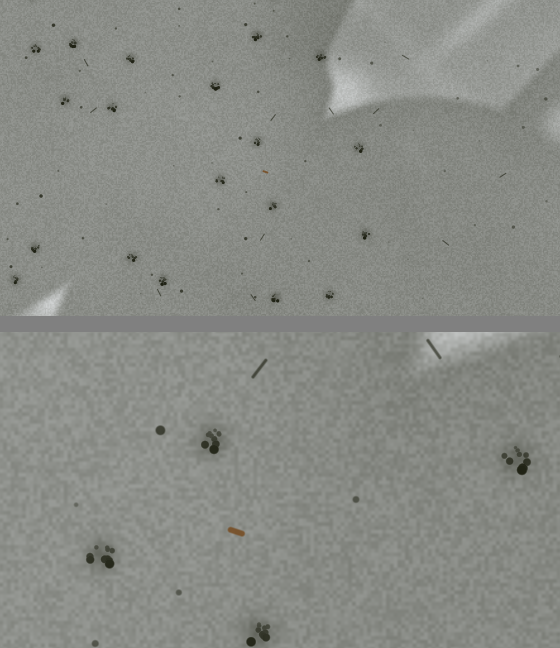
Top, the full canvas; bottom, a detail of the centre.
This texture is drawn by a Shadertoy shader. Its source:

```glsl
// A grey, softly lit sheet with bright creases and scattered dark specks.
// Creases are smooth edge distances with glints; clumps, dots and fibres come
// from jittered cells; layered sines and fine noise give the surface grain.

const float SHEET_TONE   = 0.533;
const float INK_TONE     = 0.10;
const float GRAIN_AMOUNT = 0.085;
const float GRAIN_SCALE  = 250.0;
const float CLUMP_CELL   = 0.155;
const float CLUMP_RADIUS = 0.013;
const float DOT_CELL     = 0.105;
const float FIBRE_CELL   = 0.19;
const vec3  FLECK_COLOR  = vec3(0.46, 0.29, 0.12);
const vec2  FLECK_POS    = vec2(0.84, 0.456);

vec2 hash2(vec2 p) {
    vec3 q = fract(p.xyx * vec3(0.1031, 0.1030, 0.0973));
    q += dot(q, q.yzx + 33.33);
    return fract((q.xx + q.yz) * q.zy);
}

float valueNoise(vec2 p) {
    vec2 i = floor(p), f = fract(p);
    f = f * f * (3.0 - 2.0 * f);
    float low  = mix(hash2(i).x, hash2(i + vec2(1, 0)).x, f.x);
    float high = mix(hash2(i + vec2(0, 1)).x, hash2(i + vec2(1, 1)).x, f.x);
    return mix(low, high, f.y);
}

// Gaussian glow of given centre and spread
float glow(vec2 p, vec2 centre, vec2 spread) {
    vec2 q = (p - centre) / spread;
    return exp(-dot(q, q));
}

float disc(float dist, float radius, float soft) {
    return 1.0 - smoothstep(radius - soft, radius + soft, dist);
}

float segment(vec2 p, vec2 halfAxis) {
    float t = clamp(dot(p, halfAxis) / dot(halfAxis, halfAxis), -1.0, 1.0);
    return length(p - halfAxis * t);
}

float mottle(vec2 p) {
    float sum = 0.0, amp = 0.5;
    for (int i = 0; i < 4; i++) {
        sum += amp * sin(p.x * 5.0 + 1.7 * sin(p.y * 4.0 + float(i))) * sin(p.y * 6.0 + p.x * 2.0);
        p = mat2(1.2, 1.4, -1.4, 1.2) * p + 2.3;
        amp *= 0.6;
    }
    return sum;
}

// Large crease, upper right: positive inside
float creaseDistance(vec2 p) {
    float bump   = 0.021 * exp(-pow((p.y - 0.722) / 0.05, 2.0));
    float left   = p.x - 1.025 - bump - 0.49 * max(p.y - 0.826, 0.0);
    float bottom = p.y - 0.685 + 0.7 * pow(p.x - 1.34, 2.0);
    float right  = 0.69 * (p.y - 0.653 - 1.04 * (p.x - 1.6));
    return min(left, min(bottom, right));
}

float sheetTone(vec2 p) {
    float tone = SHEET_TONE + 0.016 * mottle(p);
    tone += 0.024 * glow(p, vec2(0.45, 0.62), vec2(0.6, 0.5));
    tone -= 0.030 * glow(p, vec2(1.0, 0.95), vec2(0.16, 0.25));

    float d = creaseDistance(p);
    float inside = smoothstep(-0.012, 0.03, d);
    float streakA = dot(p - vec2(1.5, 0.93), vec2(-0.67, 0.74));
    float streakB = dot(p - vec2(1.26, 0.88), vec2(0.72, 0.69));
    float light = 0.035 + 0.16 * glow(p, vec2(1.09, 0.71), vec2(0.09, 0.085));
    light += 0.05 * exp(-max(d, 0.0) / 0.05);
    light += 0.09 * exp(-pow(streakA / 0.035, 2.0)) * smoothstep(0.72, 0.95, p.y);
    light += 0.03 * exp(-pow(streakB / 0.04, 2.0));
    tone += inside * light - 0.038 * (1.0 - inside) * exp(min(d, 0.0) / 0.08);

    // Small glints at the right and lower left, and a faint arc
    tone += 0.13 * disc(length((p - vec2(1.80, 0.61)) * vec2(1.0, 1.2)), 0.07, 0.045);
    float glint = min(0.85 * (0.63 * (p.x - 0.03) - p.y), 0.93 * (0.19 + 0.39 * p.y - p.x));
    tone += smoothstep(-0.008, 0.035, glint) * (0.12 + 0.13 * glow(p, vec2(0.16, 0.04), vec2(0.06)));
    float arc = length(p - vec2(1.2, 0.42)) - 0.15;
    tone += 0.018 * exp(-pow(arc / 0.02, 2.0)) * smoothstep(1.2, 1.3, p.x) * smoothstep(0.4, 0.5, p.y);
    return tone;
}

// Cluster of droplets, darkest and largest towards its foot
float clump(vec2 q, vec2 id, float soft) {
    float ink = 0.3 * glow(q, vec2(0), vec2(1.3 * CLUMP_RADIUS));
    for (int i = 0; i < 10; i++) {
        vec2 r = hash2(id * 7.0 + float(i) * 13.7);
        float angle = 6.2832 * r.y;
        vec2 centre = CLUMP_RADIUS * sqrt(r.x) * vec2(cos(angle), sin(angle));
        float low = 0.5 - 0.5 * centre.y / CLUMP_RADIUS;
        float blob = disc(length(q - centre), mix(0.002, 0.0058, low), soft);
        ink = max(ink, blob * mix(0.5, 0.97, low));
    }
    return ink;
}

// Offset from the jittered centre of the cell holding p
vec2 scatter(vec2 p, float size, float seed, out vec2 id, out vec2 rnd) {
    id = floor(p / size) + seed;
    rnd = hash2(id + 57.0);
    return (fract(p / size) - 0.2 - 0.6 * hash2(id)) * size;
}

float specks(vec2 p, float soft) {
    vec2 id, rnd;
    float crowd = 1.0 - smoothstep(0.95, 1.25, p.x);
    vec2 q = scatter(p, CLUMP_CELL, 11.0, id, rnd);
    float cellX = (id.x - 10.5) * CLUMP_CELL;
    float ink = rnd.x < 0.42 && cellX < 1.22 ? clump(q, id, soft) : 0.0;

    q = scatter(p, DOT_CELL, 83.0, id, rnd);
    float dotInk = disc(length(q), mix(0.002, 0.0055, rnd.y), soft) * mix(0.3, 0.75, rnd.y);
    ink = max(ink, dotInk * step(rnd.x, 0.36) * mix(0.7, 1.0, crowd));

    q = scatter(p, FIBRE_CELL, 151.0, id, rnd);
    float angle = 3.1416 * rnd.y;
    float fibre = disc(segment(q, 0.011 * vec2(cos(angle), sin(angle))), 0.0016, soft);
    return max(ink, 0.6 * fibre * step(rnd.x, 0.3));
}

void mainImage(out vec4 fragColor, in vec2 fragCoord) {
    vec2 p = fragCoord / iResolution.y;
    float soft = max(0.0012, 0.7 / iResolution.y);

    float tone = sheetTone(p);
    tone += GRAIN_AMOUNT * (valueNoise(p * GRAIN_SCALE) - 0.5);
    tone = mix(tone, INK_TONE, specks(p, soft));

    // Darker tones lean olive, bright ones stay neutral
    vec3 color = vec3(tone) + vec3(-0.003, 0.007, -0.015 + 0.08 * (tone - 0.53));
    float fleck = disc(segment(p - FLECK_POS, vec2(0.006, -0.002)), 0.003, soft);
    color = mix(color, FLECK_COLOR, 0.85 * fleck);
    fragColor = vec4(clamp(color, 0.0, 1.0), 1.0);
}
```
